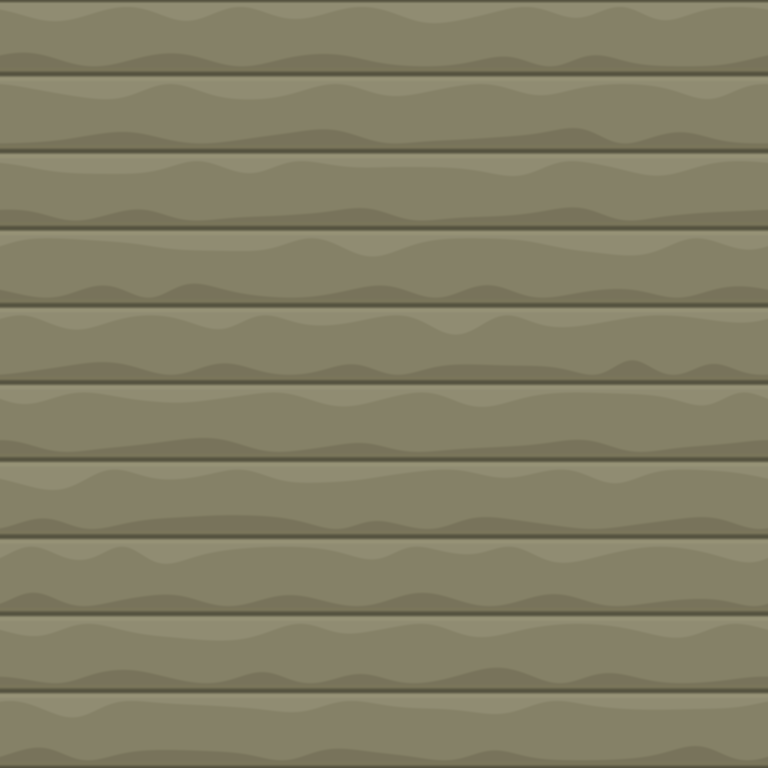
This texture is drawn by a Shadertoy shader. Its source:

```glsl
#define PLANKS 9.96
#define GROOVE_SHIFT 0.04
#define GROOVE_HALF 0.026
#define LIGHT_BAND vec2(0.13, 0.17)
#define SHADE_BAND vec2(0.10, 0.15)
#define WAVE_WARP 0.85
#define SOFTNESS 0.022
#define BASE_COLOR vec3(0.522, 0.506, 0.402)
#define LIGHT_COLOR vec3(0.564, 0.549, 0.449)
#define SHADE_COLOR vec3(0.470, 0.452, 0.357)
#define GROOVE_COLOR vec3(0.335, 0.325, 0.250)

const float TAU = 6.2831853;

float hash(vec2 p) {
    vec3 q = fract(vec3(p.xyx) * 0.1031);
    q += dot(q, q.yzx + 33.33);
    return fract((q.x + q.y) * q.z);
}

// One-dimensional gradient noise that repeats after "period" cells
float gradientNoise(float x, float period, float seed) {
    float cell = floor(x);
    float f = x - cell;
    float slopeA = hash(vec2(mod(cell, period), seed)) * 2.0 - 1.0;
    float slopeB = hash(vec2(mod(cell + 1.0, period), seed)) * 2.0 - 1.0;
    float blend = f * f * f * (f * (f * 6.0 - 15.0) + 10.0);
    return mix(slopeA * f, slopeB * (f - 1.0), blend);
}

// Depth of a tone band: smooth humps of uneven length and height,
// rising from band.x by about band.y
float bandDepth(float x, float seed, vec2 band) {
    float phase = hash(vec2(seed, 7.3));
    float count = 4.0 + floor(3.0 * hash(vec2(seed, 19.7)));
    float warp = WAVE_WARP * gradientNoise(x * 4.0 + phase, 4.0, seed + 41.0);
    float hump = 0.5 + 0.5 * sin(TAU * (count * x + phase + warp));
    float height = 1.0 + 1.3 * gradientNoise(x * 5.0 + phase, 5.0, seed + 113.0);
    return band.x + band.y * height * hump;
}

void mainImage(out vec4 fragColor, in vec2 fragCoord) {
    vec2 uv = fragCoord / iResolution.xy;
    float v = (1.0 - uv.y) * PLANKS + GROOVE_SHIFT;
    float plank = floor(v);
    float fromTop = fract(v);
    float fromBottom = 1.0 - fromTop;
    float soft = max(SOFTNESS, PLANKS / iResolution.y);

    // Wavy light band above, wavy shade band below
    float lightEdge = bandDepth(uv.x, plank + 3.0, LIGHT_BAND);
    float shadeEdge = bandDepth(uv.x, plank + 87.0, SHADE_BAND);
    vec3 color = BASE_COLOR;
    color = mix(LIGHT_COLOR, color, smoothstep(-soft, soft, fromTop - lightEdge));
    color = mix(SHADE_COLOR, color, smoothstep(-soft, soft, fromBottom - shadeEdge));

    // Thin bright lip and olive underside beside the groove
    float lip = 1.0 - smoothstep(0.07, 0.11, fromTop);
    float underside = 1.0 - smoothstep(0.06, 0.10, fromBottom);
    color += lip * vec3(0.024, 0.024, 0.014);
    color += underside * vec3(0.008, 0.008, -0.003);

    // Dark groove between planks, repeated along the upper border
    float fromBorder = v - GROOVE_SHIFT;
    float grooveDist = min(min(fromTop, fromBottom), fromBorder) - GROOVE_HALF;
    color = mix(GROOVE_COLOR, color, smoothstep(-soft, soft * 1.4, grooveDist));

    fragColor = vec4(color, 1.0);
}
```
